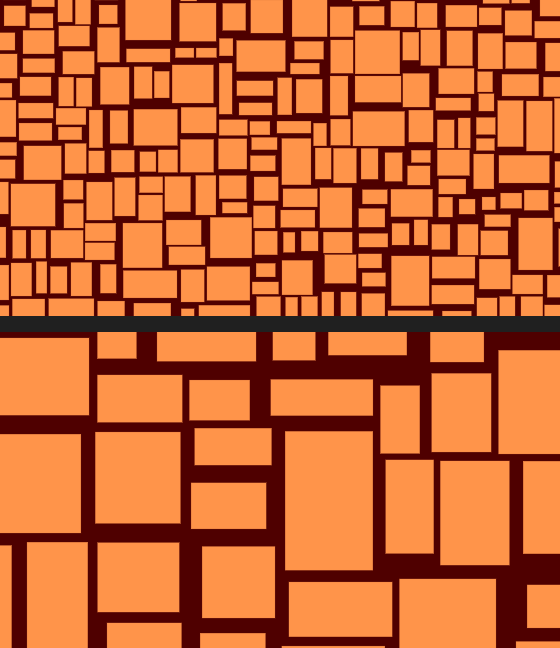
Top, the full canvas; bottom, a detail of the centre.
Give the GLSL for this pattern, as a WebGL 1 fragment shader.

```glsl
precision highp float;
// Loosely packed orange rectangles of mixed sizes on a dark maroon ground.
// A jittered grid of alternating horizontal and vertical cuts tiles the plane;
// long tiles may be split in two, and each side is pulled in by a random gap.

uniform vec2 u_resolution;

float hash(vec2 p) {
    return fract(sin(dot(p, vec2(127.1, 311.7))) * 43758.5453);
}

// Position of the cut inside a grid cell.
float cutAt(vec2 cell) {
    return mix(0.19, 0.81, hash(cell + 3.7));
}

// 1.0 for cells with a horizontal cut, 0.0 for a vertical one.
float isHorizontal(vec2 cell) {
    return mod(cell.x + cell.y, 2.0);
}

// Grid corner owning the tile that contains p.
vec2 tileCorner(vec2 p) {
    vec2 cell = floor(p);
    vec2 f = p - cell;
    float side = step(cutAt(cell), isHorizontal(cell) > 0.5 ? f.y : f.x);
    float toward = side * 2.0 - 1.0;
    if (isHorizontal(cell) > 0.5) {
        float cross = cutAt(cell + vec2(0.0, toward));
        return cell + vec2(step(cross, f.x), side);
    }
    float cross = cutAt(cell + vec2(toward, 0.0));
    return cell + vec2(side, step(cross, f.y));
}

// Bounds of a tile (left, bottom, right, top) from its four surrounding cells.
vec4 tileBounds(vec2 corner) {
    vec2 a = corner - 1.0;
    vec2 b = corner;
    vec2 c = corner - vec2(0.0, 1.0);
    vec2 d = corner - vec2(1.0, 0.0);
    if (isHorizontal(a) > 0.5) {
        return vec4(d.x + cutAt(d), a.y + cutAt(a), c.x + cutAt(c), b.y + cutAt(b));
    }
    return vec4(a.x + cutAt(a), c.y + cutAt(c), b.x + cutAt(b), d.y + cutAt(d));
}

// Gap on one side, mostly narrow and limited by the size of the piece.
float gap(vec2 id, float size) {
    float h = hash(id);
    return min(0.02 + 0.17 * h * h, 0.17 * size);
}

void main() {
    vec2 p = gl_FragCoord.xy / u_resolution.y * 8.4 + 20.0;
    float pixel = 8.4 / u_resolution.y;

    vec2 id = tileCorner(p);
    vec4 box = tileBounds(id);
    vec2 lo = box.xy;
    vec2 hi = box.zw;

    // Split long tiles across their longer axis.
    vec2 size = hi - lo;
    if (max(size.x, size.y) > 0.92 && hash(id + 41.3) < 0.5) {
        vec2 axis = size.x > size.y ? vec2(1.0, 0.0) : vec2(0.0, 1.0);
        vec2 cut = lo + size * mix(0.4, 0.6, hash(id + 67.9));
        if (dot(p - cut, axis) > 0.0) {
            lo = mix(lo, cut, axis);
            id += 0.37;
        } else {
            hi = mix(hi, cut, axis);
        }
        size = hi - lo;
    }

    // Pull in the four sides and measure the distance to the nearest edge.
    lo += vec2(gap(id + 11.1, size.x), gap(id + 23.5, size.y));
    hi -= vec2(gap(id + 35.2, size.x), gap(id + 52.8, size.y));
    vec2 inside = min(p - lo, hi - p);
    float edge = min(inside.x, inside.y);

    vec3 maroon = vec3(0.31, 0.0, 0.0);
    vec3 orange = vec3(1.0, 0.58, 0.29);
    float cover = smoothstep(-0.7 * pixel, 0.7 * pixel, edge);
    gl_FragColor = vec4(mix(maroon, orange, cover), 1.0);
}
```
